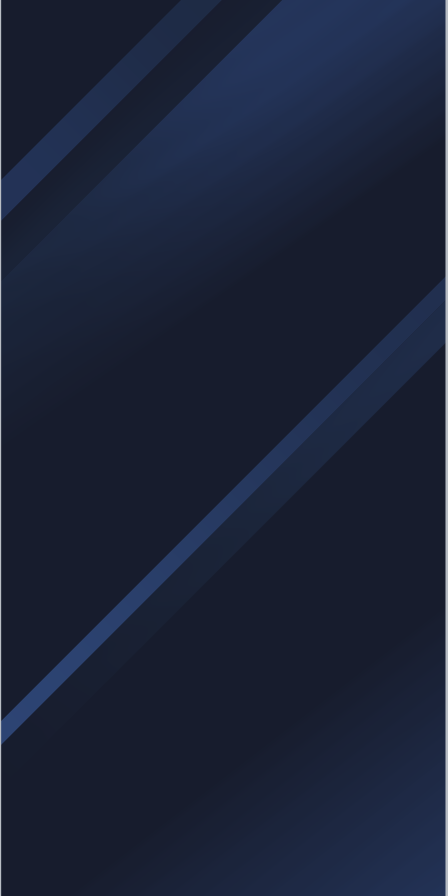
A Shadertoy shader for this background:

```glsl
const vec3 NAVY = vec3(0.090, 0.110, 0.175);
const vec3 SLATE = vec3(0.106, 0.146, 0.228);
const vec3 STEEL = vec3(0.136, 0.198, 0.338);
const vec3 COBALT = vec3(0.175, 0.265, 0.450);
const vec3 RIM = vec3(0.72, 0.74, 0.77);

// Diagonal positions are x + y, measured from the top left in canvas widths
const vec2 TOP_STRIPE = vec2(0.404, 0.495);
const float PANEL_EDGE = 0.630;
const vec2 PANEL_FADE = vec2(0.42, 1.02);
const float PANEL_SLOPE = 0.70;
const vec2 BRIGHT_STRIPE = vec2(1.612, 1.665);
const vec2 DIM_STRIPE = vec2(1.665, 1.760);
const vec2 CORNER_FADE = vec2(2.10, 2.76);
const float CORNER_SLOPE = 0.77;
const vec2 RIM_WIDTHS = vec2(0.0026, 0.0056); // left, right
const float BAND_COUNT = 12.0;
const float BAND_STRENGTH = 0.5;
const vec2 STREAK_SCALE = vec2(1.2, 16.0);
const float STREAK_AMOUNT = 0.05;

vec2 hashGradient(vec2 cell) {
    vec2 h = vec2(dot(cell, vec2(127.1, 311.7)), dot(cell, vec2(269.5, 183.3)));
    return 2.0 * fract(sin(h) * 43758.5) - 1.0;
}

float gradientNoise(vec2 p) {
    vec2 cell = floor(p);
    vec2 f = fract(p);
    vec2 u = f * f * f * (f * (f * 6.0 - 15.0) + 10.0);
    float a = dot(hashGradient(cell), f);
    float b = dot(hashGradient(cell + vec2(1, 0)), f - vec2(1, 0));
    float c = dot(hashGradient(cell + vec2(0, 1)), f - vec2(0, 1));
    float d = dot(hashGradient(cell + vec2(1, 1)), f - vec2(1, 1));
    return mix(mix(a, b, u.x), mix(c, d, u.x), u.y);
}

// Antialiased step: 0 before the edge, 1 after it
float cover(float edge, float value, float pixel) {
    return clamp((value - edge) / pixel + 0.5, 0.0, 1.0);
}

float band(vec2 range, float value, float pixel) {
    return cover(range.x, value, pixel) - cover(range.y, value, pixel);
}

// Linear ramp with faint, softened contour steps
float steppedRamp(vec2 range, float value) {
    float t = clamp((value - range.x) / (range.y - range.x), 0.0, 1.0);
    float level = t * BAND_COUNT;
    float stepped = (floor(level) + smoothstep(0.3, 0.7, fract(level))) / BAND_COUNT;
    return mix(t, stepped, BAND_STRENGTH);
}

void mainImage(out vec4 fragColor, in vec2 fragCoord) {
    vec2 uv = fragCoord / iResolution.xy;
    vec2 p = vec2(uv.x, 2.0 * (1.0 - uv.y));
    float pixel = 1.0 / iResolution.x;
    float diagonal = p.x + p.y;
    float soft = 1.5 * pixel;

    // Position along the stripes: 0 at the left side, 1 at the right
    float topRun = 0.5 * (p.x - p.y + 0.45) / 0.45;
    float midRun = 0.5 * (p.x - p.y + 1.64);

    // Curved streaks, shallow at the left and steeper at the right
    float curve = p.y + 0.25 * p.x + 0.35 * p.x * p.x;
    float streak = 1.0 + STREAK_AMOUNT * gradientNoise(vec2(p.x, curve) * STREAK_SCALE);

    vec3 color = NAVY;

    // Shaded gap, blending into the wide panel toward the left
    float gap = band(vec2(TOP_STRIPE.y, PANEL_EDGE), diagonal, soft);
    float gapDepth = smoothstep(TOP_STRIPE.y, PANEL_EDGE, diagonal);
    float gapLight = mix(0.15, mix(0.8, 0.4, smoothstep(0.0, 0.6, p.x)), gapDepth);
    color = mix(color, SLATE, gap * gapLight);

    // Wide panel, brightest toward the top right
    float panelDepth = p.y + PANEL_SLOPE * p.x;
    float panelFade = 1.0 - steppedRamp(PANEL_FADE, panelDepth);
    float panelLight = smoothstep(-0.25, 0.7, p.x - 0.5 * p.y + 0.1);
    vec3 panelColor = mix(SLATE, STEEL, 0.15 + 0.95 * panelLight);
    float panelReach = clamp(panelFade * 1.5, 0.0, 1.0);
    float panel = cover(PANEL_EDGE, diagonal, soft) * panelReach;
    color = mix(color, panelColor * streak, panel);

    // Narrow top stripe, dimming as it rises
    vec3 topColor = mix(STEEL, SLATE, 0.6 * smoothstep(0.05, 1.0, topRun));
    color = mix(color, topColor, band(TOP_STRIPE, diagonal, soft));

    // Central stripe and the dim strip below it
    vec3 brightColor = mix(COBALT, mix(SLATE, STEEL, 0.75), smoothstep(0.0, 1.0, midRun));
    vec3 dimColor = mix(SLATE, STEEL, 0.5 * smoothstep(0.35, 1.0, midRun));
    float dimReach = smoothstep(-0.15, 0.7, midRun);
    color = mix(color, dimColor * streak, band(DIM_STRIPE, diagonal, soft) * dimReach);
    color = mix(color, brightColor, band(BRIGHT_STRIPE, diagonal, soft));

    // Glow in the lower right corner
    float cornerDepth = p.y + CORNER_SLOPE * p.x;
    float corner = steppedRamp(CORNER_FADE, cornerDepth);
    color = mix(color, STEEL * streak, corner);

    // Pale rim on both sides, wider on the right
    float leftRim = 1.0 - cover(RIM_WIDTHS.x, p.x, pixel);
    float rightRim = 1.0 - cover(RIM_WIDTHS.y, 1.0 - p.x, pixel);
    color = mix(color, RIM, max(leftRim, rightRim));

    fragColor = vec4(color, 1.0);
}
```
